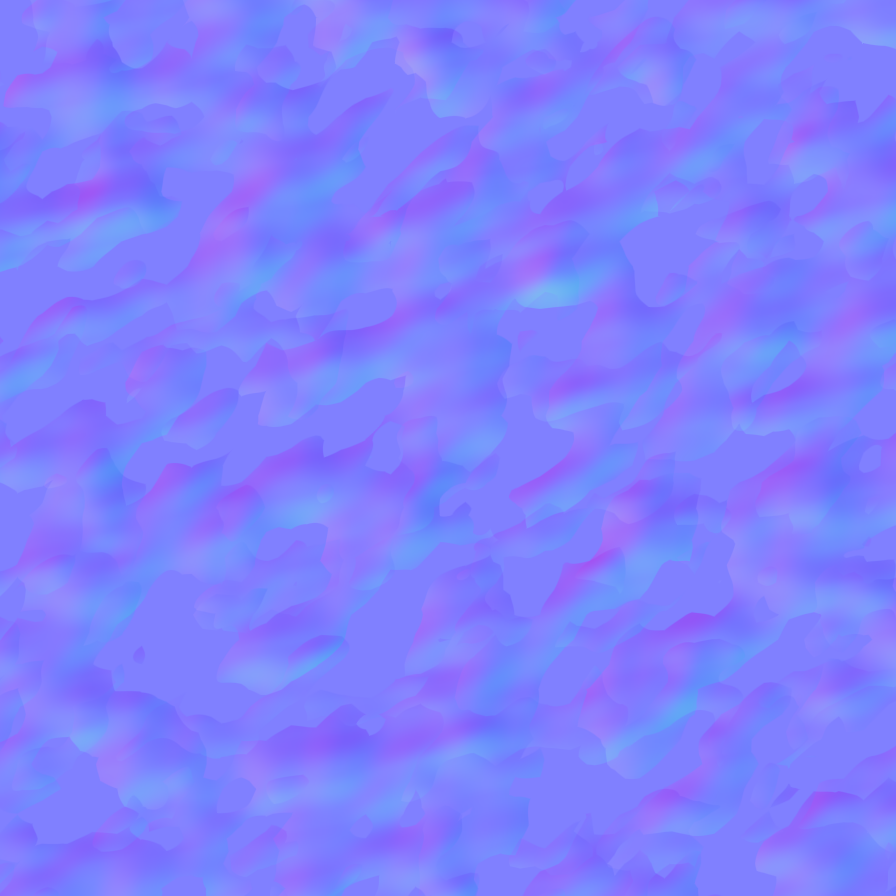
Write a Shadertoy shader that draws this texture map.

```glsl
// Tangent-space normal map of soft hollows cut into flat ground with chipped rims.

#define HOLLOW_FREQ  9.8    // noise cells across the canvas
#define DETAIL_RATIO 1.8    // finer octave relative to the broad one
#define DETAIL_SLOPE 0.65   // steepness of the finer octave
#define SLOPE        0.13   // steepness of the hollows
#define GROUND_LEVEL -0.11  // higher leaves more flat ground
#define DENT_LEVEL   0.15   // higher leaves fewer extra dents
#define DENT_FREQ    13.0   // noise cells across the canvas for dents
#define DENT_SLOPE   0.075  // steepness of the dents
#define CHIP_FREQ    36.0   // facets across the canvas along the rims
#define CHIP_SIZE    0.29   // raggedness of the rims

// Symmetric stretch that lengthens hollows towards the upper right
const mat2 STRETCH = mat2(0.90, -0.19, -0.19, 1.06);

// Integer hash of a lattice point, 0 to 1
float hash(vec2 cell) {
    uvec2 q = uvec2(ivec2(cell)) * uvec2(1597334673u, 3812015801u);
    uint h = (q.x ^ q.y) * 1597334673u;
    h = (h ^ (h >> 15)) * 2246822519u;
    h ^= h >> 13;
    return float(h >> 8) / 16777216.0;
}

vec2 latticeGradient(vec2 cell) {
    float angle = 6.28319 * hash(cell);
    return vec2(cos(angle), sin(angle));
}

// Gradient noise: x holds the value, yz its derivative
vec3 gradientNoise(vec2 p) {
    vec2 i = floor(p), f = p - i;
    vec2 u = f * f * f * (f * (f * 6.0 - 15.0) + 10.0);
    vec2 du = 30.0 * f * f * (f * (f - 2.0) + 1.0);
    vec2 e = vec2(1.0, 0.0);

    vec2 ga = latticeGradient(i);
    vec2 gb = latticeGradient(i + e.xy);
    vec2 gc = latticeGradient(i + e.yx);
    vec2 gd = latticeGradient(i + e.xx);

    float a = dot(ga, f);
    float b = dot(gb, f - e.xy);
    float c = dot(gc, f - e.yx);
    float d = dot(gd, f - e.xx);

    float twist = a - b - c + d;
    float value = a + u.x * (b - a) + u.y * (c - a) + u.x * u.y * twist;
    vec2 slope = mix(mix(ga, gb, u.x), mix(gc, gd, u.x), u.y)
               + du * (u.yx * twist + vec2(b, c) - a);
    return vec3(value, slope);
}

// Piecewise linear noise on triangles, -1 to 1, for angular rims
float facetNoise(vec2 p) {
    vec2 i = floor(p), f = p - i;
    vec2 corner = f.x > f.y ? vec2(1.0, 0.0) : vec2(0.0, 1.0);
    float near = min(f.x, f.y), far = max(f.x, f.y);
    float v = hash(i) * (1.0 - far)
            + hash(i + corner) * (far - near)
            + hash(i + 1.0) * near;
    return 2.0 * v - 1.0;
}

// Slope of a two-octave depth field, cut off along an angular rim
vec2 hollowTilt(vec2 p, float freq, float level, vec2 offset) {
    vec2 q = STRETCH * p * freq + offset;
    vec3 broad = gradientNoise(q);
    vec3 fine = DETAIL_SLOPE * gradientNoise(q * DETAIL_RATIO + offset);
    float depth = broad.x + fine.x / DETAIL_RATIO;

    float rim = depth - level + CHIP_SIZE * facetNoise(p * CHIP_FREQ + offset);
    float blur = 0.7 * fwidth(rim) + 1e-5;
    return smoothstep(-blur, blur, rim) * ((broad.yz + fine.yz) * STRETCH);
}

void mainImage(out vec4 fragColor, in vec2 fragCoord) {
    vec2 p = fragCoord / iResolution.y;

    // Broad hollows, then a few shallow dents on top
    vec2 tilt = SLOPE * hollowTilt(p, HOLLOW_FREQ, GROUND_LEVEL, vec2(37.3, 61.7));
    tilt += DENT_SLOPE * hollowTilt(p, DENT_FREQ, DENT_LEVEL, vec2(83.1, 19.4));

    vec3 normal = normalize(vec3(tilt, 1.0));
    fragColor = vec4(0.5 + 0.5 * normal, 1.0);
}
```
